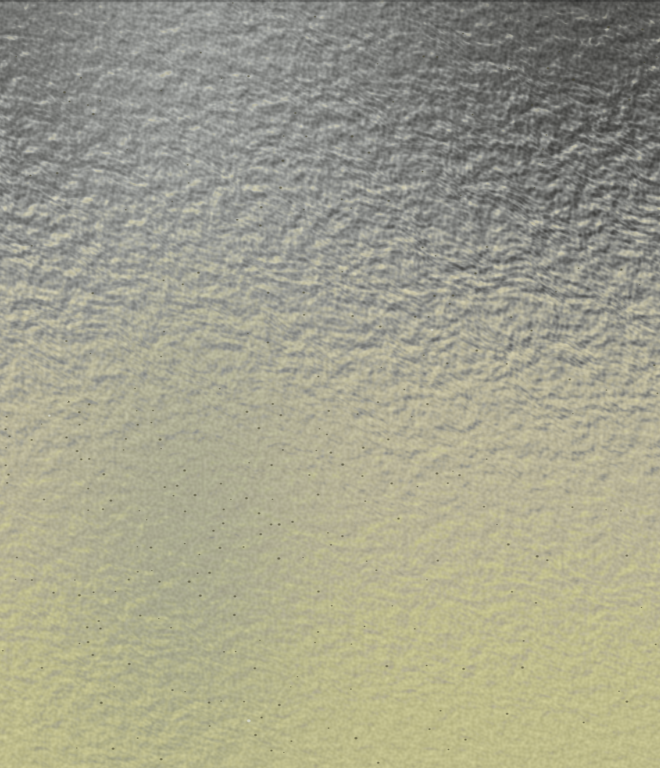
A Shadertoy shader for this texture:

```glsl
// Hammered, softly reflective sheet: a smooth gradient of reflected light is
// looked up at positions bent by the slope of a rippled height field.
// Dents shade the upper part; fine grain and scattered specks finish it.

const vec3 STRAW  = vec3(0.745, 0.735, 0.540);
const vec3 SAND   = vec3(0.725, 0.705, 0.595);
const vec3 SILVER = vec3(0.625, 0.635, 0.625);
const vec3 SMOKE  = vec3(0.310, 0.310, 0.300);
const vec3 HAZE   = vec3(0.620, 0.635, 0.545);
const vec3 SOOT   = vec3(0.270, 0.260, 0.170);
const vec3 CHALK  = vec3(0.860, 0.870, 0.840);

const vec2  RIPPLE_FREQ = vec2(40.0, 57.0);  // ripples per canvas height
const float RIPPLE_GAIN = 0.60;
const vec2  LIGHT_STEP  = vec2(-0.0030, 0.0046);
const vec2  BEND        = vec2(0.06, 0.27);  // shift of the reflection by slope
const float SHADE_LOW   = 0.07;
const float SHADE_HIGH  = 0.27;
const float GRAIN_FREQ  = 215.0;
const float GRAIN       = 0.095;
const float SPECK_CELLS = 64.0;

vec2 hash2(vec2 p) {
    vec3 q = fract(vec3(p.xyx) * vec3(0.1031, 0.1030, 0.0973));
    q += dot(q, q.yzx + 33.33);
    return fract((q.xx + q.yz) * q.zy);
}

float cornerDot(vec2 cell, vec2 offset) {
    float angle = 6.2832 * hash2(cell).x;
    return dot(vec2(cos(angle), sin(angle)), offset);
}

// Gradient noise, roughly -0.7 to 0.7
float noise(vec2 p) {
    vec2 i = floor(p), f = p - i;
    vec2 u = f * f * f * (f * (f * 6.0 - 15.0) + 10.0);
    vec2 e = vec2(1.0, 0.0);
    float low  = mix(cornerDot(i, f), cornerDot(i + e, f - e), u.x);
    float high = mix(cornerDot(i + e.yx, f - e.yx), cornerDot(i + 1.0, f - 1.0), u.x);
    return mix(low, high, u.y);
}

// Height of the rippled surface; ripples slant slightly down to the right
float relief(vec2 p) {
    p += 0.012 * vec2(noise(p * 15.0 + 40.0), noise(p * 17.0 + 70.0));
    vec2 q = vec2(p.x, p.y + 0.16 * p.x) * RIPPLE_FREQ + 100.0;
    float height = 0.0, amp = 1.0;
    for (int i = 0; i < 3; i++) {
        height += amp * noise(q);
        q = q * 2.03 + 19.3;
        amp *= RIPPLE_GAIN;
    }
    return height;
}

float glow(vec2 p, vec2 centre, vec2 falloff) {
    vec2 d = (p - centre) * falloff;
    return exp(-dot(d, d));
}

// Light reflected from the surroundings
vec3 reflection(vec2 p, float aspect) {
    vec3 col = mix(STRAW, SAND, smoothstep(0.06, 0.38, p.y));
    col = mix(col, SILVER, smoothstep(0.38, 0.76, p.y));
    col = mix(col, HAZE, 0.6 * glow(p, vec2(0.27 * aspect, 0.26), vec2(6.0, 3.4)));
    vec2 top = vec2(p.x, min(p.y, 0.95));
    float dark = 0.90 * glow(top, vec2(0.97 * aspect, 0.95), vec2(2.5, 3.7));
    dark += 0.50 * glow(top, vec2(0.0, 0.95), vec2(6.5, 4.4));
    return mix(col, SMOKE, min(dark, 1.0));
}

// Coverage of one sparse speck per cell
float specks(vec2 p, float cells, float chance, float size, float pixel) {
    vec2 q = p * cells, id = floor(q);
    vec2 place = 0.2 + 0.6 * hash2(id + 11.0);
    vec2 pick = hash2(id + 57.0);
    float radius = size * (0.4 + pick.y);
    float d = length((q - id - place) * vec2(0.9, 1.1)) / cells;
    return step(pick.x, chance) * (1.0 - smoothstep(radius - pixel, radius + pixel, d));
}

void mainImage(out vec4 fragColor, in vec2 fragCoord) {
    float pixel = 1.0 / iResolution.y;
    float aspect = iResolution.x * pixel;
    vec2 p = fragCoord * pixel;
    float upper = smoothstep(0.30, 0.85, p.y);

    // Bent reflection, with long faint rolling bands
    float slope = relief(p) - relief(p + LIGHT_STEP);
    float bands = 0.05 * noise(p * vec2(5.0, 27.0) + 9.0) + 0.03 * noise(p * 6.0 + 3.0);
    vec3 col = reflection(p - BEND * slope + vec2(0.0, bands), aspect);

    // Dents darken one flank and catch warm light on the other
    col *= 1.0 + mix(SHADE_LOW, SHADE_HIGH, upper) * slope;
    col = mix(col, SAND, 0.5 * upper * smoothstep(0.35, 0.95, slope));

    // Fine grain, stronger towards the top
    float grain = noise(p * GRAIN_FREQ) + 0.5 * noise(p * GRAIN_FREQ * 0.55 + 31.0);
    col += GRAIN * grain * mix(0.6, 1.0, upper);

    // Dirt gathers at the lower left; pale chips are rare
    float dirt = 0.05 + 0.16 * glow(p, vec2(0.32 * aspect, 0.28), vec2(4.5, 4.0));
    col = mix(col, SOOT, 0.65 * specks(p, SPECK_CELLS, dirt, 0.0011, pixel));
    col = mix(col, CHALK, 0.8 * specks(p + 5.0, 0.4 * SPECK_CELLS, 0.012, 0.0016, pixel));

    // Thin dark rim along the top
    col *= 1.0 - 0.25 * smoothstep(0.996, 0.999, p.y);
    fragColor = vec4(clamp(col, 0.0, 1.0), 1.0);
}
```
